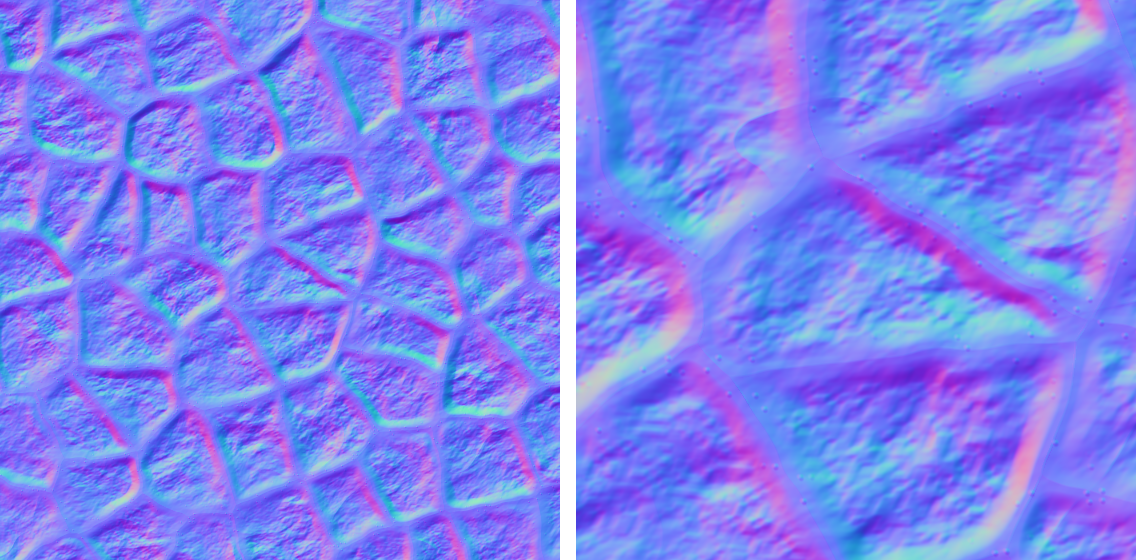
Left: the whole. Right: its middle third, enlarged.
This texture map is drawn by a Shadertoy shader. Its source:

```glsl
// Tangent-space normal map of a rough stone wall with wide, soft mortar joints.

const float STONES_ACROSS = 7.3;
const float JITTER = 0.74;

vec2 hash2(vec2 p) {
    vec3 q = fract(vec3(p.xyx) * vec3(0.1031, 0.103, 0.0973));
    q += dot(q, q.yzx + 33.33);
    return fract((q.xx + q.yz) * q.zy);
}

mat2 rotation(float a) {
    return mat2(cos(a), sin(a), -sin(a), cos(a));
}

float smoothMin(float a, float b, float k) {
    float h = max(k - abs(a - b), 0.0) / k;
    return min(a, b) - h * h * k * 0.25;
}

float valueNoise(vec2 p) {
    vec2 i = floor(p), f = fract(p);
    f = f * f * f * (f * (f * 6.0 - 15.0) + 10.0);
    float low = mix(hash2(i).x, hash2(i + vec2(1, 0)).x, f.x);
    float high = mix(hash2(i + vec2(0, 1)).x, hash2(i + vec2(1, 1)).x, f.x);
    return mix(low, high, f.y);
}

// Each octave has the same slope, so fine grain stays as strong as coarse.
float grain(vec2 p, float frequency, float slope) {
    float sum = 0.0;
    for (int i = 0; i < 4; i++) {
        sum += (valueNoise(p * frequency) - 0.5) * slope / frequency;
        p = rotation(0.25) * p + 3.7;
        frequency *= 1.95;
    }
    return sum;
}

// Rounded cells: x = distance to the joint, yz = offset from the seed.
vec3 stoneCell(vec2 p, out vec2 id) {
    vec2 base = floor(p), toSeed = vec2(0);
    float nearest = 1e3;
    for (int y = -1; y <= 1; y++)
    for (int x = -1; x <= 1; x++) {
        vec2 cell = base + vec2(x, y);
        vec2 r = cell + 0.5 + JITTER * (hash2(cell) - 0.5) - p;
        if (dot(r, r) < nearest) {
            nearest = dot(r, r);
            toSeed = r;
            id = cell;
        }
    }
    float edge = 1.0;
    for (int y = -2; y <= 2; y++)
    for (int x = -2; x <= 2; x++) {
        if (x == 0 && y == 0) continue;
        vec2 cell = id + vec2(x, y);
        vec2 r = cell + 0.5 + JITTER * (hash2(cell) - 0.5) - p;
        edge = smoothMin(edge, dot(0.5 * (toSeed + r), normalize(r - toSeed)), 0.1);
    }
    return vec3(edge, -toSeed);
}

// Sparse round pits, one candidate per cell.
float pits(vec2 p, float density) {
    vec2 cell = floor(p), rnd = hash2(cell + 71.0);
    float d = length(fract(p) - 0.3 - 0.4 * rnd.yx);
    return step(hash2(cell + 9.0).x, density) * smoothstep(0.3, 0.05, d);
}

float wallHeight(vec2 p) {
    // Wobbly stone outlines
    vec2 wobble = vec2(valueNoise(p * 11.0), valueNoise(p * 11.0 + 40.0)) - 0.5;
    vec2 chips = vec2(valueNoise(p * 42.0), valueNoise(p * 42.0 + 90.0)) - 0.5;
    vec2 id;
    vec2 q = p + 0.016 * wobble + 0.006 * chips;
    vec3 cell = stoneCell(rotation(-0.3) * q * STONES_ACROSS + 20.0, id);
    cell /= STONES_ACROSS;

    // Worn bevel on a broad slope out of the mortar, and a tilt per stone
    float stone = smoothstep(0.004, 0.022, cell.x);
    float wear = mix(0.3, 1.0, valueNoise(p * 9.0 + 31.0));
    float height = 0.0052 * wear * stone + 0.0078 * smoothstep(-0.01, 0.05, cell.x);
    height += stone * dot(cell.yz, hash2(id + 15.0) - 0.5) * 0.22;

    // Diagonal chipped grain and creases, with smoother patches
    vec2 along = rotation(-0.5) * p * vec2(0.66, 1.0);
    float patchiness = mix(0.65, 1.15, smoothstep(0.25, 0.7, valueNoise(p * 13.0 + 7.0)));
    float rough = grain(along + 0.012 * wobble, 36.0, 0.285) * patchiness;
    rough += 0.009 * abs(valueNoise(along * 15.0 + wobble) - 0.5);
    height += rough * mix(0.22, 1.0, stone);

    // Undulating, lightly pitted mortar
    height += 0.008 * valueNoise(p * 19.0 + 60.0);
    return height - 0.0004 * pits(p * 140.0, 0.14) * (1.0 - stone);
}

void mainImage(out vec4 fragColor, in vec2 fragCoord) {
    vec2 p = fragCoord / iResolution.y;
    float e = 0.0014;
    float h = wallHeight(p);
    vec2 slope = vec2(wallHeight(p + vec2(e, 0)), wallHeight(p + vec2(0, e))) - h;
    vec3 normal = normalize(vec3(-slope / e, 1.0));
    normal.y = -normal.y; // green points down
    vec3 color = (0.5 + 0.5 * normal) * vec3(0.985, 1.0, 0.985);
    fragColor = vec4(color, 1.0);
}
```
